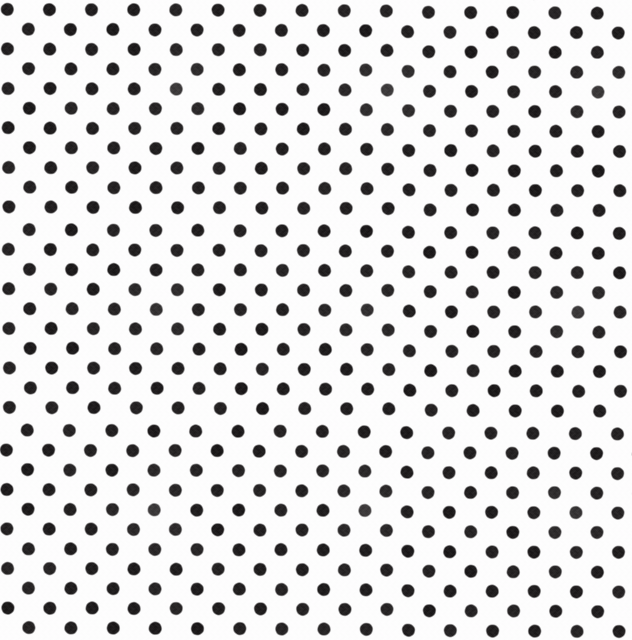
Give the GLSL for this pattern, as a Shadertoy shader.

```glsl
// Staggered black polka dots on white cloth, printed in three slightly misaligned bands.
#define PITCH vec2(0.06585, 0.03086)   // dot spacing along a row, between rows
#define RADIUS 0.0099
#define EDGE 0.0017                    // half width of the soft rim
#define ORIGIN vec2(0.0112, 0.0146)    // first dot, from the upper left
#define LEAN 0.00026                   // sideways drift per row
#define TILT 0.0043                    // fall of each row to the right
#define SEAM_GAP 0.0047                // extra space between bands
#define FADE_REACH 0.047
#define FADE_GAIN 0.085
#define PAPER vec3(0.992, 0.991, 0.992)
#define INK_DARK vec3(0.080, 0.070, 0.074)
#define INK_LIGHT vec3(0.160, 0.150, 0.153)

float hash(vec2 p) {
    p = fract(p * vec2(0.1031, 0.1137));
    p += dot(p, p.yx + 33.33);
    return fract((p.x + p.y) * p.x * 17.0);
}

// Layered sines, about -1 to 1
float mottle(vec2 p) {
    return 0.5 * sin(p.x + 1.7 * sin(p.y * 0.7))
         + 0.3 * sin(p.y * 1.9 + 1.3 * sin(p.x * 1.3))
         + 0.2 * sin(p.x * 3.1 - p.y * 2.7);
}

// Washed-out cluster, repeating every five columns once per band
float fadeAmount(float column, float row, int band) {
    vec2 center = vec2(vec3(4.0, 3.5, 3.5)[band], vec3(4.0, 15.0, 25.0)[band]);
    float dx = mod(column - center.x + 2.5, 5.0) - 2.5;
    vec2 d = vec2(dx, row - center.y) * PITCH / FADE_REACH;
    return exp(-dot(d, d));
}

void mainImage(out vec4 fragColor, in vec2 fragCoord) {
    // Units of canvas height, measured down from the top
    vec2 p = vec2(fragCoord.x, iResolution.y - fragCoord.y) / iResolution.y;
    float grain = mottle(p * 620.0);

    // Row tilt with a small step right of centre
    p.y -= TILT * p.x + 0.0017 * smoothstep(0.61, 0.65, p.x);

    // Printed bands and their sideways slips
    int band = int(step(0.341, p.y) + step(0.654, p.y));
    vec2 q = p - ORIGIN;
    q.y -= SEAM_GAP * float(band);
    q.x -= vec3(0.0, -0.0013, -0.0069)[band];

    // Nearest dot of the staggered grid
    float row = floor(q.y / PITCH.y + 0.5);
    float stagger = 0.5 * mod(row, 2.0);
    q.x -= LEAN * row;
    float column = floor(q.x / PITCH.x - stagger + 0.5) + stagger;
    vec2 id = vec2(column * 2.0 + 7.0, row + 11.0);
    vec2 jitter = vec2(hash(id), hash(id + 41.0)) - 0.5;
    vec2 d = q - vec2(column, row) * PITCH - jitter * 0.0007;

    // Slightly uneven rim
    float angle = atan(d.y, d.x);
    float phase = 6.2832 * hash(id + 83.0);
    float wobble = sin(3.0 * angle + phase) + 0.6 * sin(7.0 * angle - phase);
    float dist = length(d) - RADIUS - 0.00013 * wobble;
    float soft = max(EDGE, 0.7 / iResolution.y);
    float cover = 1.0 - smoothstep(-soft, soft, dist);

    // Ink tone: per-dot density, mottling and fading
    float tone = 0.35 + 0.6 * hash(id + 19.0) + 0.35 * grain;
    vec3 ink = mix(INK_DARK, INK_LIGHT, clamp(tone, 0.0, 1.1));
    ink += FADE_GAIN * fadeAmount(column, row, band);

    vec3 color = mix(PAPER + 0.004 * grain, ink, cover);
    fragColor = vec4(clamp(color, 0.0, 1.0), 1.0);
}
```
